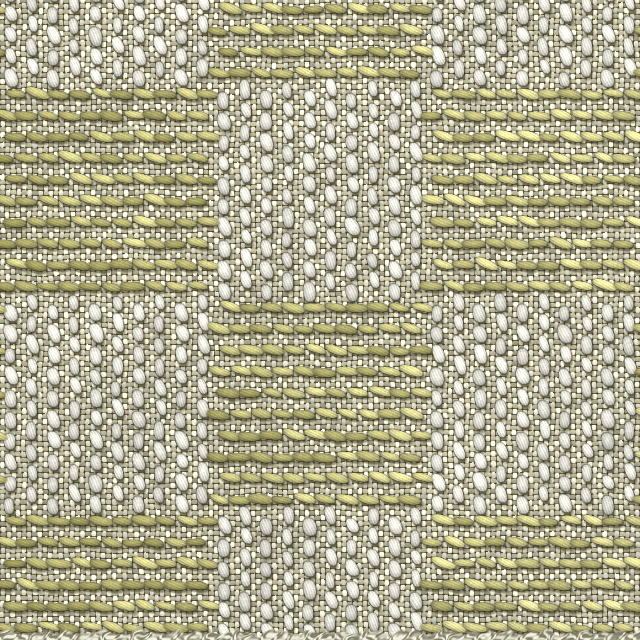
A WebGL 2 fragment shader for this texture:

```glsl
#version 300 es
precision highp float;
// Woven cloth in a checkerboard of blocks: pale upright floats in one kind,
// rows of olive floats in the other, over a fine plain weave. Staggered
// ovals form the floats; hashes and layered sines add yarn irregularity.

#define BLOCKS 3.0          // blocks across the canvas
#define BLOCK_SHIFT 0.203   // height of the first block edge
#define FLOATS 10.0         // float rows in a block
#define THREADS 4.0         // fine threads per float row
#define SLANT 0.17          // lean of each float
#define WOBBLE 0.06         // uneven yarn paths
#define SHADOW_DEPTH 0.62   // darkness beneath floats
#define FRINGE 0.011        // height of the frayed lower edge

uniform vec2 u_resolution;
out vec4 fragColor;

const vec3 GAP = vec3(0.27, 0.25, 0.14);
const vec3 CREAM = vec3(0.96, 0.95, 0.88);
const vec3 TAUPE = vec3(0.73, 0.71, 0.59);
const vec3 WHITE = vec3(0.98, 0.97, 0.92);
const vec3 OLIVE = vec3(0.66, 0.64, 0.38);
const vec3 STRAW = vec3(0.93, 0.91, 0.64);

float hash(vec2 p) {
    return fract(sin(dot(p, vec2(12.99, 78.23))) * 43758.5);
}

float waves(vec2 p) {
    return (sin(p.x * 1.7 + 2.0 * sin(p.y * 0.9))
          + sin(p.y * 2.3 + 1.5 * sin(p.x * 1.3))
          + sin(p.x * 3.1 - p.y * 2.7)) / 3.0;
}

// 0 for blocks of upright floats, 1 for blocks of level ones
float blockKind(vec2 q) {
    vec2 b = floor(q / FLOATS);
    return mod(b.x + b.y, 2.0);
}

// Fine over-and-under weave; each crossing is a rounded bead
vec3 plainWeave(vec2 t) {
    vec2 id = floor(t), f = fract(t) - 0.5;
    bool warpOver = mod(id.x + id.y, 2.0) < 0.5;
    vec2 a = warpOver ? f : f.yx;
    float height = 1.0 - 4.0 * a.x * a.x - 1.8 * a.y * a.y;
    vec3 yarn = warpOver ? CREAM : TAUPE;
    yarn *= 0.84 + 0.26 * hash(id) + 0.18 * f.y;
    return mix(GAP, yarn, smoothstep(-0.3, 0.62, height));
}

// Colour and coverage of the thick floating yarns at q
vec4 floatYarns(vec2 q, float soft) {
    vec4 result = vec4(0.0);
    for (int k = 0; k < 2; k++) {
        bool level = k == 1;
        vec2 g = level ? q : q.yx;
        float row = floor(g.y);
        float stagger = 0.25 + 0.5 * mod(row, 2.0);
        for (int i = -1; i <= 1; i++) {
            vec2 id = vec2(floor(g.x) + float(i), row);
            vec2 center = id + vec2(stagger, 0.5);
            if (blockKind(level ? center : center.yx) != float(k)) continue;

            float vary = hash(id + 37.0 * float(k));
            vec2 d = g - center - vec2(0.12, 0.08) * (vary - 0.5);
            d.y += SLANT * d.x * (0.4 + 1.2 * vary);
            vec2 size = level ? vec2(0.53, 0.20) : vec2(0.41, 0.27);
            size *= 0.88 + 0.22 * fract(vary * 7.0);
            if (!level) size.y *= 1.06 - 0.14 * mod(row, 2.0);
            vec2 s = abs(d / size);
            float r = pow(pow(s.x, 2.4) + pow(s.y, 2.4), 1.0 / 2.4);
            float cover = 1.0 - smoothstep(1.0 - soft, 1.0 + soft, r);

            // Rounded body lit from above, with fine twisted fibres
            float rise = (level ? d.y / size.y : 0.6 * d.x / size.x);
            float fibre = sin(d.y * 48.0 + d.x * 14.0 + vary * 6.0);
            float light = 1.05 - 0.27 * r * r + 0.16 * rise + 0.06 * fibre;
            float ripen = q.x / (BLOCKS * FLOATS);
            float hue = clamp(0.25 + 0.4 * ripen + 0.6 * (vary - 0.3), 0.0, 1.0);
            vec3 yarn = level ? mix(OLIVE, STRAW, hue) : WHITE;
            yarn *= light * (0.90 + 0.14 * vary);
            result.rgb = mix(result.rgb, yarn, cover);
            result.a = max(result.a, cover);
        }
    }
    return result;
}

void main() {
    vec2 p = gl_FragCoord.xy / u_resolution;
    vec2 q = (p - vec2(0.0, BLOCK_SHIFT)) * BLOCKS * FLOATS;
    float pixel = BLOCKS * FLOATS / u_resolution.y;
    q += WOBBLE * vec2(waves(q), waves(q.yx + 9.0));

    // Ground cloth, cast shadows, then floats
    vec3 color = plainWeave(q * THREADS);
    float shade = floatYarns(q + vec2(-0.06, 0.14), 0.3).a;
    color = mix(color, GAP, SHADOW_DEPTH * shade);
    vec4 yarns = floatYarns(q, 0.06 + 2.0 * pixel);
    color = mix(color, yarns.rgb, yarns.a);

    // Slow changes in light and small fibre flecks
    color *= 0.99 + 0.03 * waves(p * 5.0) + 0.04 * (p.y - 0.5);
    color *= 0.96 + 0.08 * hash(floor(p * 400.0));

    // Frayed pale fibres along the lower edge
    float strand = waves(vec2(p.x * 190.0 + 2.0 * waves(p * 90.0), p.y * 210.0));
    float edge = FRINGE + 0.006 * waves(vec2(p.x * 70.0, 3.0));
    vec3 fray = mix(TAUPE * 0.7, CREAM, smoothstep(-0.6, 0.7, strand));
    color = mix(fray, color, smoothstep(edge - 0.003, edge + 0.003, p.y));

    fragColor = vec4(clamp(color, 0.0, 1.0), 1.0);
}
```
